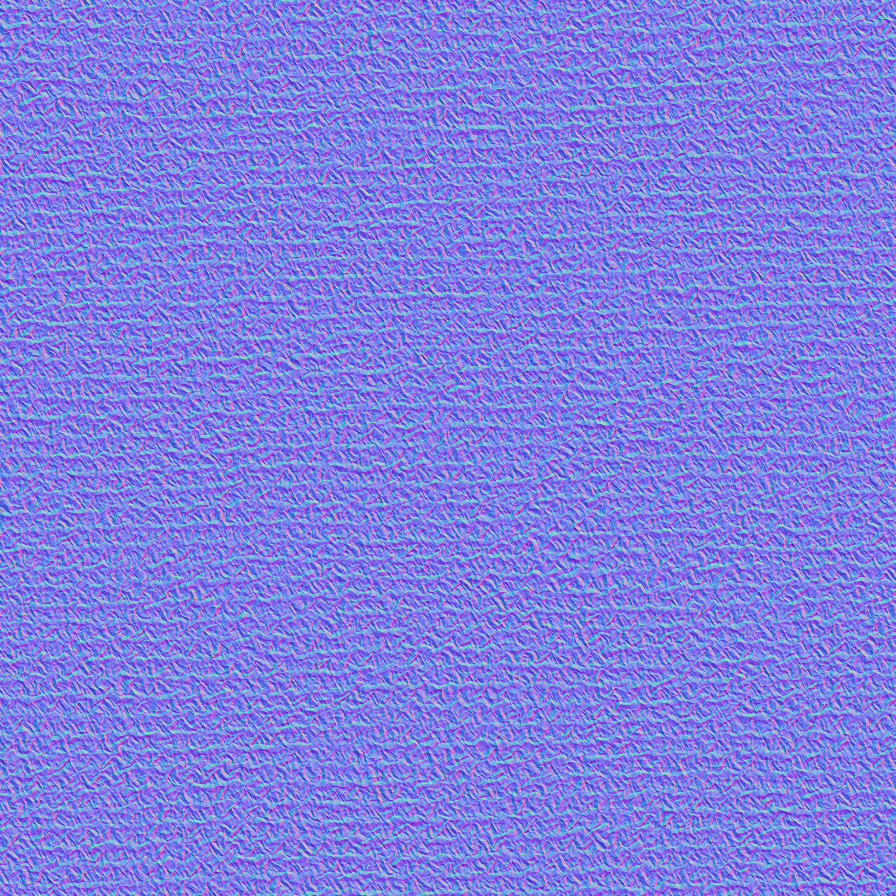
Write a three.js fragment shader that draws this texture map.

```glsl
// Tangent-space normal map of a coarse woven cloth with staggered knots and fuzzy fibres.
varying vec2 vUv;

const vec2 WEAVE_COUNT = vec2(40.0, 48.0);  // stitches across and rows up
const float STEP = 0.0011;                  // slope sampling distance

vec2 hash2(vec2 p) {
  vec2 k = vec2(dot(p, vec2(127.1, 311.7)), dot(p, vec2(269.5, 183.3)));
  return fract(sin(k) * 43758.55);
}

// Cellular noise: squared distance to the nearest scattered point
float cellular(vec2 p) {
  vec2 cell = floor(p);
  vec2 local = fract(p);
  float nearest = 2.0;
  for (int j = -1; j <= 1; j++) {
    for (int i = -1; i <= 1; i++) {
      vec2 offset = vec2(float(i), float(j));
      vec2 d = offset + hash2(cell + offset) - local;
      nearest = min(nearest, dot(d, d));
    }
  }
  return nearest;
}

// Layered sines that bend and fray the yarns
vec2 wobble(vec2 q) {
  vec2 slow = sin(q.yx * vec2(0.47, 0.33) + 1.7 * sin(q * vec2(0.27, 0.39)));
  vec2 fast = sin(q.yx * vec2(5.1, 6.3) + 1.8 * sin(q * 3.3 + 0.6));
  return 0.1 * slow + 0.05 * fast;
}

// Rounded strand with its crest pushed to the left-hand side of its direction
float strand(vec2 p, float angle, float halfLength, float radius) {
  vec2 along = vec2(cos(angle), sin(angle));
  float side = dot(p, vec2(-along.y, along.x)) / radius;
  float beyond = max(abs(dot(p, along)) - halfLength, 0.0) / radius;
  return max(1.0 - side * side - beyond * beyond, 0.0) * (1.0 + 0.4 * side);
}

// Staggered stitches: a flat knot with two slanted legs below it
float stitches(vec2 q) {
  float height = 0.0;
  for (int j = -1; j <= 1; j++) {
    float row = floor(q.y) + float(j);
    float shift = 0.5 * mod(row, 2.0);
    for (int i = -1; i <= 1; i++) {
      float column = floor(q.x - shift) + float(i);
      vec2 rnd = hash2(vec2(column, row));
      vec2 rnd2 = hash2(vec2(row, column) + 71.0);
      vec2 center = vec2(column + shift, row) + 0.5;
      vec2 p = q - center - (rnd - 0.5) * vec2(0.3, 0.2);
      float knot = strand(p, 0.12 + 0.7 * (rnd2.x - 0.5), 0.46, 0.26);
      float rightLeg = strand(p - vec2(0.28, -0.4), -1.05 + 0.6 * (rnd.y - 0.5), 0.34, 0.17);
      float leftLeg = strand(p - vec2(-0.22, -0.4), -2.1 + 0.7 * (rnd2.y - 0.5), 0.34, 0.17);
      height = max(height, knot * (0.75 + 0.5 * rnd.x));
      height = max(height, rightLeg * (0.45 + 0.6 * rnd2.x));
      height = max(height, leftLeg * (0.45 + 0.6 * rnd.y));
    }
  }
  return height;
}

// Cloth height, measured in stitches
float clothHeight(vec2 uv) {
  vec2 q = uv * WEAVE_COUNT;
  q.y -= 0.03 * q.x;
  q += wobble(q);
  float weave = stitches(q);

  // Crinkled fuzz plus steep leaning fibres, strongest in the pits
  float fuzz = cellular(q * vec2(4.6, 4.2));
  float fibres = cellular(vec2(q.x + 0.35 * q.y, q.y) * vec2(5.2, 1.9));
  float pit = 1.0 - smoothstep(0.1, 0.7, weave);
  return 0.1 * weave + 0.085 * fuzz + mix(0.05, 0.15, pit) * fibres;
}

vec3 normalFromHeight(vec2 uv, float strength) {
  float h = clothHeight(uv);
  float hx = clothHeight(uv + vec2(STEP, 0.0));
  float hy = clothHeight(uv + vec2(0.0, STEP));
  vec2 slope = vec2(hx - h, hy - h) / (STEP * WEAVE_COUNT);
  return normalize(vec3(-strength * slope, 1.0));
}

// Packs a normal into colour, with slightly muted blue
vec3 encodeNormal(vec3 n) {
  return 0.5 + 0.5 * n * vec3(0.95, 0.95, 0.87);
}

void main() {
  vec3 n = normalFromHeight(vUv, 1.05);
  gl_FragColor = vec4(encodeNormal(n), 1.0);
}
```
